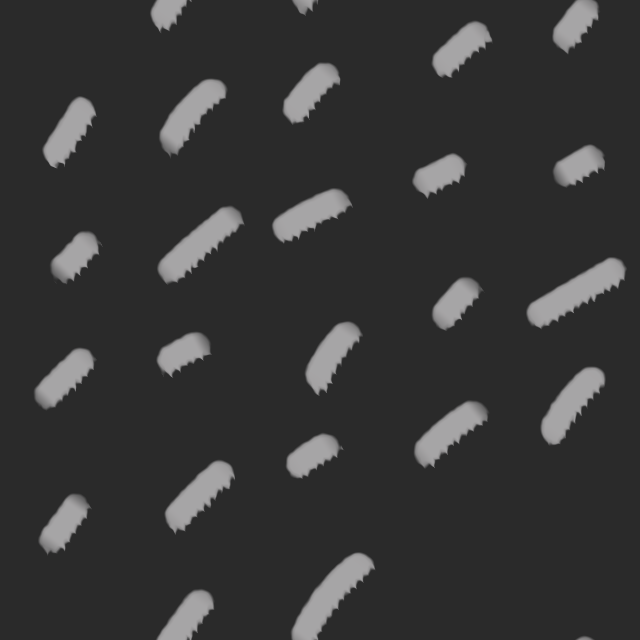
Give the GLSL for this pattern, as a WebGL 1 fragment shader.

```glsl
precision highp float;
// Short slanted grey brush dabs with frayed lower edges on charcoal, tiling.
uniform vec2 u_resolution;

const vec3 CHARCOAL = vec3(0.163);
const vec3 PAINT = vec3(0.652, 0.646, 0.650);
const float CELLS = 5.0;                     // dabs per side of the tile
const vec2 PHASE = vec2(0.0, 0.09);          // shift of the whole layout
const float JITTER = 0.045;                  // spread of dab centres
const float RADIUS = 0.0200;                 // half width of a dab
const vec2 HALF_LENGTH = vec2(0.021, 0.074); // shortest, longest
const vec2 ANGLE = vec2(0.45, 1.05);         // flattest, steepest (radians)
const vec2 BEND = vec2(-1.0, 2.5);           // curvature range
const float EDGE = 0.0027;                   // softness of the outline
const float RIM = 0.007;                     // depth of the thinner rim
const float RIM_OPACITY = 0.82;
const float END_FADE = 0.55;                 // paint lost at worn ends
const vec2 FRAY_DIR = vec2(0.5, -0.866);     // where the bristles point
const float FRAY_SPACING = 0.0135;
const float FRAY_LENGTH = 0.0085;
const float WOBBLE = 0.0022;                 // unevenness of the outline
const float WOBBLE_SCALE = 85.0;

vec2 hash2(vec2 p) {
  vec3 q = fract(p.xyx * vec3(0.1031, 0.1030, 0.0973));
  q += dot(q, q.yzx + 33.33);
  return fract((q.xx + q.yz) * q.zy);
}

float corner(vec2 cell, vec2 f, vec2 o) {
  return dot(hash2(cell + o) * 2.0 - 1.0, f - o);
}

float gradientNoise(vec2 p) {
  vec2 cell = floor(p), f = fract(p);
  vec2 u = f * f * f * (f * (f * 6.0 - 15.0) + 10.0);
  vec2 e = vec2(0.0, 1.0);
  return mix(mix(corner(cell, f, e.xx), corner(cell, f, e.yx), u.x),
             mix(corner(cell, f, e.xy), corner(cell, f, e.yy), u.x), u.y);
}

// Length of the bristle tips at p, which is relative to the dab's centre.
float frayLength(vec2 p, vec2 id, float wobble) {
  float s = dot(p, vec2(-FRAY_DIR.y, FRAY_DIR.x)) / FRAY_SPACING + 0.5 * wobble;
  float tooth = 1.0 - abs(2.0 * fract(s) - 1.0);
  float size = hash2(vec2(floor(s) + 50.0, id.x + 7.0 * id.y)).x;
  return FRAY_LENGTH * mix(0.3, 1.0, size) * pow(tooth, 1.5);
}

// Opacity of one dab at p, relative to its centre.
float dab(vec2 p, vec2 id, float soft) {
  vec2 shape = hash2(id + 3.0);
  vec2 wear = hash2(id + 17.0);
  float halfLength = mix(HALF_LENGTH.x, HALF_LENGTH.y, pow(shape.x, 1.4));
  float angle = mix(ANGLE.x, ANGLE.y, shape.y);
  vec2 axis = vec2(cos(angle), sin(angle));
  vec2 side = vec2(-axis.y, axis.x);

  // Slightly bent capsule
  vec2 q = vec2(dot(p, axis), dot(p, side));
  q.y += mix(BEND.x, BEND.y, hash2(id + 41.0).x) * q.x * q.x;
  vec2 offset = q - vec2(clamp(q.x, -halfLength, halfLength), 0.0);
  float d = length(offset);
  vec2 normal = (axis * offset.x + side * offset.y) / max(d, 1e-5);

  // Uneven outline, frayed where it faces the bristle direction
  float wobble = gradientNoise(p * WOBBLE_SCALE + id * 31.0 + 60.0);
  float facing = smoothstep(0.1, 0.7, dot(normal, FRAY_DIR));
  d -= RADIUS + WOBBLE * wobble + facing * frayLength(p, id, wobble);

  // Thin rim and worn ends
  float opacity = smoothstep(soft, -soft, d);
  opacity *= mix(RIM_OPACITY, 1.0, smoothstep(0.0, RIM, -d));
  vec2 depth = (halfLength + vec2(q.x, -q.x)) / RADIUS;
  vec2 fade = END_FADE * wear * wear * (1.0 - smoothstep(-1.0, 0.15, depth));
  return opacity * (1.0 - fade.x) * (1.0 - fade.y);
}

void main() {
  vec2 uv = gl_FragCoord.xy / u_resolution - PHASE;
  float soft = max(EDGE, 0.7 / min(u_resolution.x, u_resolution.y));
  float column = floor(uv.x * CELLS);
  float paint = 0.0;

  // Each column sits a fraction of a row higher: one whole row per tile
  for (int i = -1; i <= 1; i++) {
    float x = column + float(i);
    float rise = x / CELLS;
    float row = floor(uv.y * CELLS - rise);
    for (int j = -1; j <= 1; j++) {
      float y = row + float(j);
      vec2 id = mod(vec2(x, y + floor((x + 0.5) / CELLS)), CELLS);
      vec2 center = vec2(x + 0.5, y + 0.5 + rise) / CELLS;
      center += JITTER * (hash2(id + 71.0) - 0.5);
      // The last row keeps only two dabs, leaving an open area
      bool blank = id.y > CELLS - 1.5 && abs(id.x - 1.5) > 1.0;
      if (!blank) paint = max(paint, dab(uv - center, id, soft));
    }
  }
  gl_FragColor = vec4(mix(CHARCOAL, PAINT, paint), 1.0);
}
```
